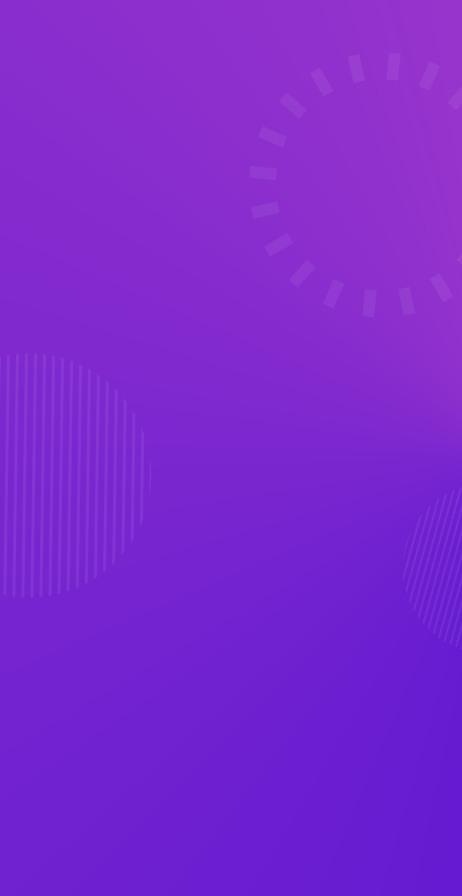
Give the GLSL for this background, as a WebGL 2 fragment shader.

```glsl
#version 300 es
precision highp float;
// Violet backdrop: a conic gradient fans out from a hub beyond the right edge.
// Over it lie a faint ring of dashes and two discs filled with tilted stripes.
// All lengths are in units of the canvas height, origin at the lower left.

uniform vec2 u_resolution;
out vec4 outColor;

const float TAU = 6.2831853;

// Conic gradient
const vec2 HUB = vec2(0.566, 0.492);
const vec3 COLOR_DOWN = vec3(0.385, 0.103, 0.820);
const vec3 COLOR_LEFT = vec3(0.482, 0.152, 0.812);
const vec3 COLOR_UP   = vec3(0.600, 0.208, 0.800);

// Ring of dashes
const vec2 RING_CENTER = vec2(0.4258, 0.7936);
const float RING_RADIUS = 0.1328;
const float DASH_COUNT = 20.0;
const float DASH_PHASE = 0.101;
const vec2 DASH_HALF_SIZE = vec2(0.015, 0.0065);

// Striped discs: center, radius, tilt
const vec4 LEFT_DISC  = vec4(0.0326, 0.4694, 0.1361, 0.015);
const vec4 RIGHT_DISC = vec4(0.5443, 0.3659, 0.0949, 0.270);
const float STRIPE_COUNT = 27.0;
const float STRIPE_FILL = 0.33;

const float DASH_OPACITY = 0.06;
const float STRIPE_OPACITY = 0.07;

// Coverage of a shape from its signed distance, one pixel soft
float coverage(float dist, float pixel) {
    return clamp(0.5 - dist / pixel, 0.0, 1.0);
}

float boxDistance(vec2 p, vec2 halfSize) {
    vec2 d = abs(p) - halfSize;
    return length(max(d, 0.0)) + min(max(d.x, d.y), 0.0);
}

vec3 conicGradient(vec2 p) {
    vec2 d = p - HUB;
    float turn = atan(d.y, -d.x) / (0.25 * TAU);
    vec3 side = turn > 0.0 ? COLOR_UP : COLOR_DOWN;
    return mix(COLOR_LEFT, side, min(abs(turn), 1.0));
}

float dashRing(vec2 p, float pixel) {
    vec2 q = p - RING_CENTER;
    float sector = TAU / DASH_COUNT;
    float angle = atan(q.y, q.x) + DASH_PHASE;
    angle = mod(angle + 0.5 * sector, sector) - 0.5 * sector;
    vec2 local = length(q) * vec2(cos(angle), sin(angle));
    return coverage(boxDistance(local - vec2(RING_RADIUS, 0.0), DASH_HALF_SIZE), pixel);
}

float stripedDisc(vec2 p, vec4 disc, float pixel) {
    vec2 q = p - disc.xy;
    float pitch = 2.0 * disc.z / STRIPE_COUNT;
    float across = dot(q, vec2(cos(disc.w), -sin(disc.w)));
    float fromStripe = abs(fract(across / pitch) - 0.5) * pitch;
    float stripe = coverage(fromStripe - 0.5 * STRIPE_FILL * pitch, pixel);
    return stripe * coverage(length(q) - disc.z, pixel);
}

void main() {
    float pixel = 1.0 / u_resolution.y;
    vec2 p = gl_FragCoord.xy * pixel;

    vec3 color = conicGradient(p);
    float stripes = stripedDisc(p, LEFT_DISC, pixel) + stripedDisc(p, RIGHT_DISC, pixel);
    color = mix(color, vec3(1.0), DASH_OPACITY * dashRing(p, pixel));
    color = mix(color, vec3(1.0), STRIPE_OPACITY * stripes);
    outColor = vec4(color, 1.0);
}
```
